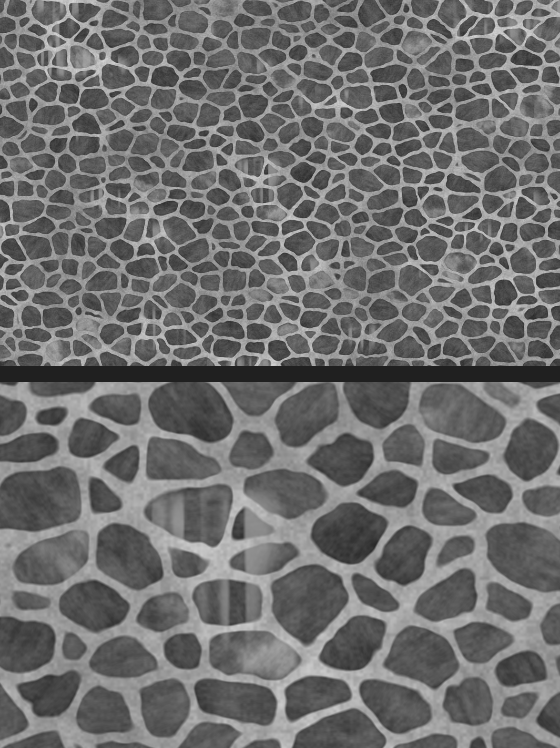
Top: the whole. Bottom: its middle third, enlarged.
Reproduce this texture procedurally as a Shadertoy shader.

```glsl
// Dry grey rubble wall: irregular dark stones set in pale, rough mortar.
// Stones are cells of a weighted Voronoi (power) diagram over staggered rows;
// smoothed distances to the cell edges carve out the rounded joints.

const vec2 GRID = vec2(16.5, 21.5);   // stones per canvas height, across and up

float hash(vec2 p) {
    return fract(sin(dot(p, vec2(127.1, 311.7))) * 43758.55);
}

float noise(vec2 p) {
    vec2 i = floor(p), f = fract(p);
    f = f * f * (3.0 - 2.0 * f);
    return mix(mix(hash(i), hash(i + vec2(1, 0)), f.x),
               mix(hash(i + vec2(0, 1)), hash(i + vec2(1, 1)), f.x), f.y);
}

float fbm(vec2 p) {
    float sum = 0.0, amp = 0.53;
    for (int i = 0; i < 4; i++) {
        sum += amp * noise(p);
        p = mat2(0.8, 0.6, -0.6, 0.8) * p * 2.03 + 7.3;
        amp *= 0.5;
    }
    return sum;
}

// Centre (xy) and size weight (z) of the stone seeded in a grid cell
vec3 stoneSeed(vec2 cell) {
    vec2 jitter = vec2(hash(cell + 3.7), hash(cell + 19.1)) - 0.5;
    float size = hash(cell + 41.3);
    vec2 centre = cell + 0.5 + jitter * vec2(0.85, 0.75);
    centre.x += 0.5 * mod(cell.y, 2.0);
    return vec3(centre, 0.6 * size * size);
}

// Distance to the rounded stone edge, in canvas heights; also gives the stone's cell
float stoneDistance(vec2 p, out vec2 stone) {
    vec2 q = p * GRID, base = floor(q);
    vec3 own = vec3(0);
    float nearest = 1e5;
    stone = base;
    for (int y = -2; y <= 2; y++)
    for (int x = -2; x <= 2; x++) {
        vec2 cell = base + vec2(x, y);
        vec3 seed = stoneSeed(cell);
        vec2 d = q - seed.xy;
        float power = dot(d, d) - seed.z;
        if (power < nearest) { nearest = power; own = seed; stone = cell; }
    }
    float sum = 1e-9;
    for (int y = -2; y <= 2; y++)
    for (int x = -2; x <= 2; x++) {
        vec2 cell = base + vec2(x, y);
        if (cell == stone) continue;
        vec3 seed = stoneSeed(cell);
        vec2 d = q - seed.xy;
        float gap = dot(d, d) - seed.z - nearest;
        float edge = gap / (2.0 * length((seed.xy - own.xy) * GRID));
        sum += exp(-260.0 * edge);
    }
    return -log(sum) / 260.0;
}

void mainImage(out vec4 fragColor, in vec2 fragCoord) {
    vec2 p = fragCoord / iResolution.y;

    // Bend the joints slowly, then chip them finely
    vec2 bend = vec2(noise(p * 17.0), noise(p * 17.0 + 31.0)) - 0.5;
    vec2 chip = vec2(noise(p * 85.0 + 5.0), noise(p * 85.0 + 57.0)) - 0.5;
    vec2 stone;
    float dist = stoneDistance(p + 0.016 * bend + 0.0045 * chip + 3.0, stone);
    float joint = 0.0027 + 0.0028 * noise(p * 24.0 + 11.0);
    float soft = max(0.0016, 0.6 / iResolution.y);
    float cover = smoothstep(-soft, soft, dist - joint);

    // Stone face: own tone, blotches, and grain along its own bedding
    float angle = (hash(stone + 8.3) - 0.5) * 2.4;
    vec2 bed = mat2(cos(angle), sin(angle), -sin(angle), cos(angle)) * p;
    float blotch = fbm(p * 26.0 + stone * 3.1) - 0.5;
    float grain = fbm(bed * vec2(55, 150)) - 0.5;
    float speck = noise(p * 330.0) - 0.5;
    float face = 0.285 + 0.085 * hash(stone + 2.9);
    face += 0.16 * blotch + 0.15 * grain + 0.06 * speck;

    // Some stones are paler and weathered in patches
    float pale = smoothstep(0.82, 0.97, hash(stone + 77.7));
    face += pale * (0.06 + 0.17 * smoothstep(0.4, 0.7, blotch + 0.5));

    // Thin shaded rim just inside the joint
    face -= 0.035 * (1.0 - smoothstep(0.0, 0.005, dist - joint));

    // Lime washed down from the joints in a few places
    float streak = smoothstep(0.45, 0.85, noise(p * vec2(95, 13)));
    float washed = smoothstep(0.66, 0.86, noise(p * vec2(7, 11) + 23.0));
    face = mix(face, 0.66, 0.7 * streak * washed);

    // Mortar: pale, sandy, dirtier in broad areas
    float mortar = 0.62 + 0.2 * (fbm(p * 60.0 + 4.0) - 0.5);
    mortar += 0.17 * (noise(p * 5.0 + 9.0) - 0.5) + 0.09 * speck;
    mortar += 0.08 * washed;

    float grey = mix(mortar, face, cover);
    fragColor = vec4(vec3(clamp(grey, 0.0, 1.0)), 1.0);
}
```
